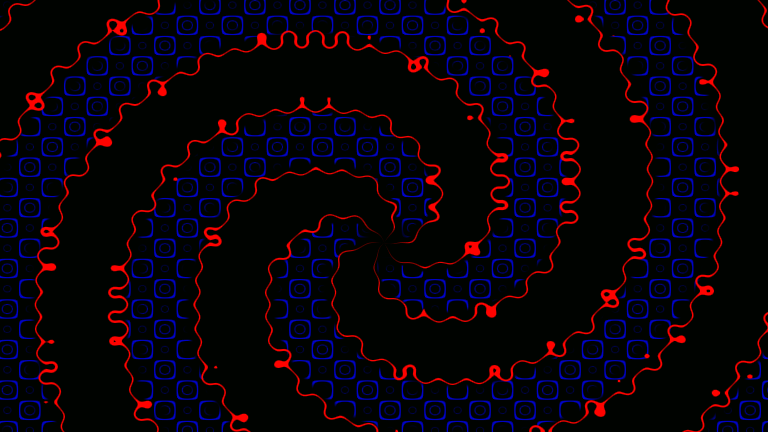
Reproduce this background procedurally as a Shadertoy shader.

```glsl
// Three-armed spiral with wavy red outlines and blue rounded cells on black.

const float PI = 3.14159265;

// Smooth line where the field is near zero; fades when thinner than a pixel.
float stroke(float field, float halfWidth) {
    float pixel = max(fwidth(field), 1e-4);
    float cover = clamp((halfWidth - abs(field)) / pixel + 0.5, 0.0, 1.0);
    return cover * min(1.0, 2.0 * halfWidth / pixel);
}

void mainImage(out vec4 fragColor, in vec2 fragCoord) {
    // Slightly widened coordinates around the hub of the spiral
    vec2 p = (fragCoord / iResolution.xy - vec2(0.5, 0.4375)) * vec2(1.6, 1.0);
    float radius = max(length(p), 1e-4);

    // Spiral arms: positive inside the cell bands
    float arms = cos(3.0 * atan(p.y, p.x + 1e-6) - 18.8 * radius - 1.02);

    // Red outlines, bent into loops and islands by a fine lattice
    vec2 ripple = cos(p * 2.0 * PI / 0.057);
    float outline = stroke(arms + 0.2 * (ripple.x + ripple.y), 0.06);

    // Blue cells: big ones and small ones alternate like a checkerboard
    vec2 wave = cos((p - vec2(0.0125, -0.059)) * PI / 0.0469);
    float cell = wave.x * wave.y;
    float rim = stroke(cell + 0.15, 0.09);
    float core = stroke(cell + 0.76, 0.05) * smoothstep(0.6, 0.95, arms);
    float bead = stroke(cell - 0.87, 0.03) * smoothstep(0.3, 0.8, arms);
    float blue = max(rim, max(0.75 * core, 0.5 * bead));
    blue *= smoothstep(0.2, 0.45, arms) * smoothstep(0.03, 0.08, radius);

    vec3 color = vec3(0.0, 0.01, 0.0);
    color.b = 0.78 * blue * (1.0 - outline);
    color.r = outline;
    fragColor = vec4(color, 1.0);
}
```
